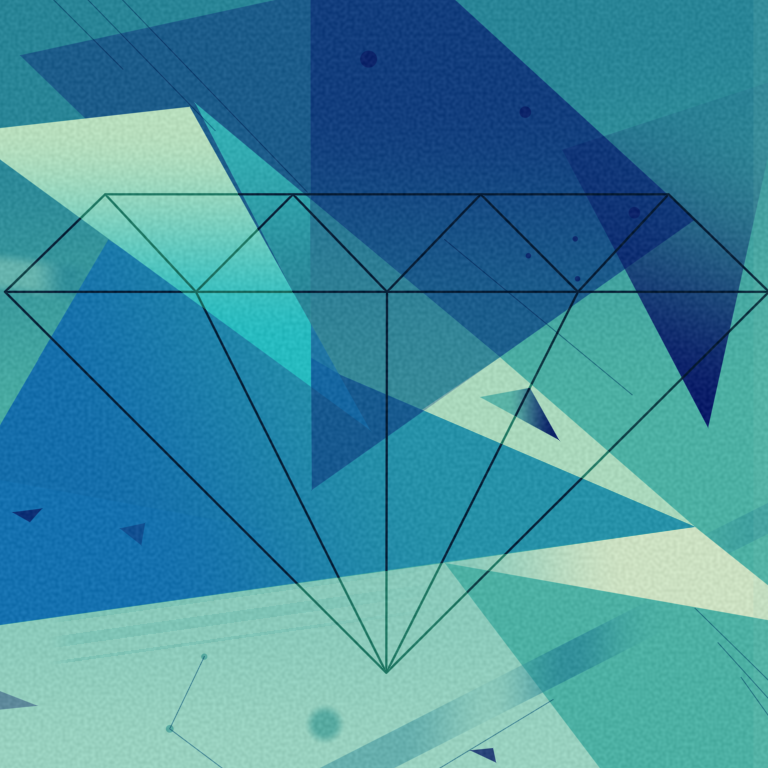
A three.js fragment shader for this background:

```glsl
#define AA 0.0011
#define LINE_WIDTH 0.0015
#define HAIR_WIDTH 0.0006
#define GRAIN_SCALE 210.0
#define GRAIN_AMOUNT 0.055
#define GIRDLE_Y 0.62
#define TABLE_Y 0.747
#define NAVY vec3(.04, .12, .40)
#define BLUE vec3(.08, .43, .67)
#define CREAM vec3(.72, .87, .74)
#define MINT vec3(.54, .79, .73)
#define TEAL vec3(.16, .52, .59)

varying vec2 vUv;
vec2 p;
vec3 col;

vec2 gradientAt(vec2 cell) {
  float h = 6.2832 * fract(sin(dot(cell, vec2(127.1, 311.7))) * 4375.85);
  return vec2(cos(h), sin(h));
}

float gradientNoise(vec2 q) {
  vec2 i = floor(q), f = fract(q), u = f * f * (3.0 - 2.0 * f), e = vec2(1, 0);
  float low = mix(dot(gradientAt(i), f), dot(gradientAt(i + e), f - e), u.x);
  float high = mix(dot(gradientAt(i + e.yx), f - e.yx), dot(gradientAt(i + 1.0), f - 1.0), u.x);
  return mix(low, high, u.y);
}

// Signed distance to a line, positive on its left
float side(vec2 a, vec2 b) {
  vec2 d = normalize(b - a), q = p - a;
  return d.x * q.y - d.y * q.x;
}

float fill(float d) { return smoothstep(-AA, AA, d); }

// Convex shapes with counterclockwise corners
float tri(vec4 ab, vec2 c) {
  return fill(min(side(ab.xy, ab.zw), min(side(ab.zw, c), side(c, ab.xy))));
}

float quad(vec4 ab, vec4 cd) {
  float near = min(side(ab.xy, ab.zw), side(ab.zw, cd.xy));
  return fill(min(near, min(side(cd.xy, cd.zw), side(cd.zw, ab.xy))));
}

float stroke(vec2 a, vec2 b, float width) {
  vec2 d = b - a, q = p - a;
  return fill(width - length(q - d * clamp(dot(q, d) / dot(d, d), 0.0, 1.0)));
}

float disc(float x, float y, float r) { return fill(r - length(p - vec2(x, y))); }

void paint(vec3 c, float mask) { col = mix(col, c, mask); }

// Gem outline, one facet column per pass
float gem() {
  float m = stroke(vec2(.137, TABLE_Y), vec2(.870, TABLE_Y), LINE_WIDTH);
  m = max(m, stroke(vec2(.0065, GIRDLE_Y), vec2(1, GIRDLE_Y), LINE_WIDTH));
  for (int i = 0; i < 5; i++) {
    vec2 node = vec2(.0065 + .2487 * float(i), GIRDLE_Y);
    m = max(m, stroke(node, vec2(.503, .124), LINE_WIDTH));
    if (i < 4) {
      vec2 crown = vec2(.137 + .2445 * float(i), TABLE_Y);
      m = max(m, stroke(node, crown, LINE_WIDTH));
      m = max(m, stroke(crown, node + vec2(.2487, 0), LINE_WIDTH));
    }
  }
  return m;
}

void main() {
  p = vUv;
  // Backdrop and pale floor
  col = mix(vec3(.30, .69, .64), TEAL, smoothstep(.42, .92, p.y + .12 * (.5 - p.x)));
  float ground = fill(min(side(vec2(.579, .267), vec2(0, .186)), side(vec2(.781, 0), vec2(.579, .267))));
  paint(mix(vec3(.60, .82, .75), MINT, smoothstep(0.0, .22, p.y)), ground);
  float row = p.y - .14 * p.x;
  float rows = step(.55, fract(row * 31.0)) * step(.125, row) * smoothstep(.06, .1, p.x);
  paint(vec3(.42, .73, .68), .4 * rows * ground * smoothstep(.62, .35, p.x));

  // Diagonal bands and left smear
  float band = fill(.022 - abs(side(vec2(.465, 0), vec2(.742, .141))));
  paint(TEAL, band * (.75 * exp(-pow(abs(p.x - .742) / .065, 2.0)) + .45 * smoothstep(.66, .52, p.x)));
  band = fill(.018 - abs(side(vec2(.8, .225), vec2(1, .325))));
  paint(TEAL, .4 * band * smoothstep(.86, 1.0, p.x));
  float smear = smoothstep(.03, .01, abs(p.y - .645 + .12 * p.x)) * smoothstep(.13, .09, p.x);
  paint(mix(MINT, TEAL, smoothstep(.04, .09, p.x)), .55 * smear);

  // Cream wedges
  paint(mix(CREAM, MINT, .3), tri(vec4(.651, .535, .549, .466), vec2(.905, .314)));
  float ray = quad(vec4(.579, .267, 1.02, .189), vec4(1.02, .222, .905, .314));
  paint(mix(MINT, vec3(.80, .88, .76), smoothstep(.58, .82, p.x)), ray);

  // Long blue wedge
  float wedge = quad(vec4(-.165, .163, .905, .314), vec4(.298, .574, .09, .601));
  wedge = max(wedge, tri(vec4(.141, .688, .05, .533), vec2(.443, .512)));
  vec3 tone = mix(BLUE, vec3(.15, .57, .66), smoothstep(.12, .62, p.x + .45 * (p.y - .3)));
  float fold = fill(side(vec2(.39, .303), vec2(0, .375))) * smoothstep(.4, .1, p.x);
  paint(mix(tone, vec3(.08, .45, .70), .6 * fold), wedge);

  // Dark planes and the veil below
  paint(vec3(.11, .36, .54), tri(vec4(.026, .928, .404, .562), vec2(.404, 1.01)));
  tone = mix(vec3(.11, .37, .55), vec3(.07, .24, .49), smoothstep(.56, .88, p.y));
  paint(tone, quad(vec4(.404, 1.173, .404, .741), vec4(.651, .535, .905, .714)));
  float veil = tri(vec4(.404, .741, .406, .362), vec2(.651, .535));
  paint(vec3(.07, .27, .52), veil * mix(.35, .72, wedge));

  // Turquoise sliver and cream blade
  tone = mix(TEAL, vec3(.20, .68, .70), smoothstep(.58, .84, p.y));
  paint(tone, tri(vec4(.254, .866, .404, .576), vec2(.404, .741)));
  float tip = fill(p.x - .405);
  tone = mix(vec3(.15, .73, .75), CREAM, smoothstep(.55, .84, p.y));
  float blade = quad(vec4(-.02, .831, -.02, .807), vec4(.482, .44, .247, .861));
  paint(mix(tone, BLUE, tip), blade * (1.0 - .35 * tip));

  // Indigo spike and right margin
  float depth = smoothstep(.9, .46, p.y + .35 * (p.x - .87));
  paint(vec3(.03, .09, .40), tri(vec4(.732, .805, .922, .443), vec2(1.023, .9)) * (.08 + .9 * depth));
  paint(MINT, .12 * fill(p.x - .981));

  // Shards and dots
  tone = mix(vec3(.35, .70, .65), NAVY, smoothstep(.66, .725, p.x));
  paint(tone, tri(vec4(.625, .483, .728, .427), vec2(.69, .495)));
  float spots = tri(vec4(.016, .333, .039, .32), vec2(.055, .338));
  spots = max(spots, .5 * tri(vec4(.156, .312, .184, .29), vec2(.189, .319)));
  spots = max(spots, .5 * tri(vec4(-.01, .104, -.01, .075), vec2(.049, .081)));
  spots = max(spots, tri(vec4(.612, .023, .646, .007), vec2(.642, .026)));
  spots += disc(.48, .923, .011) + disc(.684, .854, .0075) + disc(.826, .723, .0075);
  spots += disc(.749, .689, .0035) + disc(.688, .667, .0035) + disc(.752, .637, .0035);
  paint(NAVY, .8 * spots);
  float bead = smoothstep(.028, .012, length(p - vec2(.423, .057)));
  paint(vec3(.28, .63, .60), .8 * max(bead, disc(.266, .145, .004) + disc(.221, .051, .005)));

  // Hairlines
  float hair = stroke(vec2(.579, .688), vec2(.823, .486), HAIR_WIDTH);
  for (int i = 0; i < 3; i++) {
    float k = float(i);
    hair = max(hair, stroke(vec2(.06 + .045 * k, 1.01), vec2(.16 + .12 * k, .91 - .08 * k), HAIR_WIDTH));
    hair = max(hair, stroke(vec2(.905 + .03 * k, .208 - .045 * k), vec2(1.01, .105 - .025 * k), HAIR_WIDTH));
  }
  hair = max(hair, stroke(vec2(.573, 0), vec2(.72, .089), HAIR_WIDTH));
  hair = max(hair, stroke(vec2(.266, .145), vec2(.221, .051), HAIR_WIDTH));
  hair = max(hair, stroke(vec2(.221, .051), vec2(.289, 0), HAIR_WIDTH));
  paint(col * vec3(.3, .55, .72), .8 * hair);

  // Outline ink turns green over pale ground, then grain
  paint(mix(vec3(.02, .10, .19), vec3(.10, .45, .37), smoothstep(.62, .8, col.g)), .95 * gem());
  col += GRAIN_AMOUNT * gradientNoise(p * GRAIN_SCALE);
  gl_FragColor = vec4(clamp(col, 0.0, 1.0), 1);
}
```
